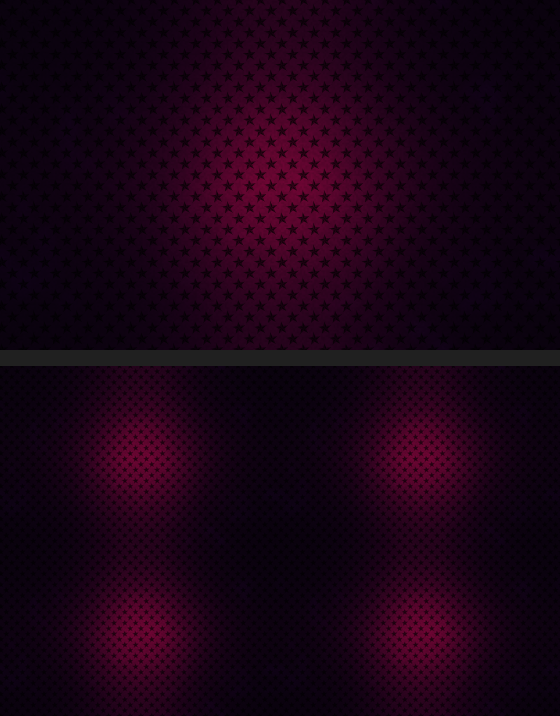
Top: one tile. Bottom: repeated 2 by 2.
This pattern is drawn by a Shadertoy shader. Its source:

```glsl
// Staggered rows of faceted dark stars on a plum cloth lit by a soft crimson glow.
#define COLUMNS 26.0
#define ROWS 32.0
#define PHASE 0.09
#define STAR_RADIUS 0.0175
#define INNER_RATIO 0.42
#define TILT 0.12
#define GLOW_CENTRE vec2(0.505, 0.475)
#define GLOW_SIZE vec2(0.20, 0.32)
#define SHADOW_COLOR vec3(0.033, 0.006, 0.046)
#define GLOW_COLOR vec3(0.38, 0.014, 0.145)
#define GRAIN 0.16

const float PI = 3.14159265;

float hash(vec2 p) {
    vec3 q = fract(p.xyx * vec3(0.1031, 0.1030, 0.0973));
    q += dot(q, q.yzx + 33.33);
    return fract((q.x + q.y) * q.z);
}

// Value noise that wraps after a whole number of cells.
float wrappedNoise(vec2 uv, vec2 cells) {
    vec2 p = uv * cells;
    vec2 i = floor(p);
    vec2 f = fract(p);
    f = f * f * (3.0 - 2.0 * f);
    float a = hash(mod(i, cells));
    float b = hash(mod(i + vec2(1.0, 0.0), cells));
    float c = hash(mod(i + vec2(0.0, 1.0), cells));
    float d = hash(mod(i + 1.0, cells));
    return mix(mix(a, b, f.x), mix(c, d, f.x), f.y);
}

// Darkness of one five-pointed star: each arm has a lit and a shaded half.
float starInk(vec2 p, float pixel) {
    float sector = 2.0 * PI / 5.0;
    float angle = atan(p.x, p.y + 1e-6) + TILT;
    float fold = mod(angle + 0.5 * sector, sector) - 0.5 * sector;
    vec2 q = length(p) * vec2(sin(abs(fold)), cos(fold));

    vec2 tip = vec2(0.0, STAR_RADIUS);
    vec2 valley = STAR_RADIUS * INNER_RATIO * vec2(sin(0.5 * sector), cos(0.5 * sector));
    vec2 edge = normalize(valley - tip);
    float dist = dot(q - tip, vec2(-edge.y, edge.x));

    float inside = smoothstep(-0.7 * pixel, 0.7 * pixel, -dist);
    float facet = length(p) * sin(5.0 * angle) / 5.0;
    float shaded = smoothstep(-0.7 * pixel, 0.7 * pixel, facet);
    float rim = 1.0 - smoothstep(0.0, 0.0018, -dist);
    return inside * mix(0.40 + 0.25 * rim, 0.82, shaded);
}

// Both neighbouring rows are drawn because the arms overlap between rows.
float starRows(vec2 uv, float aspect, float pixel) {
    float ink = 0.0;
    float y = uv.y * ROWS;
    for (int i = 0; i < 2; i++) {
        float row = floor(y) + float(i);
        float x = uv.x * COLUMNS - PHASE - 0.5 * mod(row, 2.0);
        vec2 local = vec2((x - round(x)) * aspect / COLUMNS, (y - row) / ROWS);
        ink = max(ink, starInk(local, pixel));
    }
    return ink;
}

void mainImage(out vec4 fragColor, in vec2 fragCoord) {
    vec2 uv = fragCoord / iResolution.xy;
    float aspect = iResolution.x / iResolution.y;

    // Periodic elliptical glow with a little uneven cloudiness.
    vec2 offset = sin(PI * (uv - GLOW_CENTRE)) / PI / GLOW_SIZE;
    float glow = exp(-1.16 * dot(offset, offset));
    float cloud = wrappedNoise(uv, vec2(8.0, 5.0)) * 0.6
                + wrappedNoise(uv, vec2(24.0, 15.0)) * 0.4;
    glow *= 0.90 + 0.20 * cloud;
    vec3 color = SHADOW_COLOR + GLOW_COLOR * vec3(glow, glow, pow(glow, 0.7));
    color += vec3(0.010, 0.003, 0.022) * smoothstep(0.6, 0.9, cloud);

    // Fine cloth grain.
    float grain = wrappedNoise(uv, vec2(320.0, 200.0)) - 0.5;
    color *= 1.0 + GRAIN * grain;

    // Stars.
    color *= 1.0 - starRows(uv, aspect, 1.0 / iResolution.y);
    fragColor = vec4(color, 1.0);
}
```
